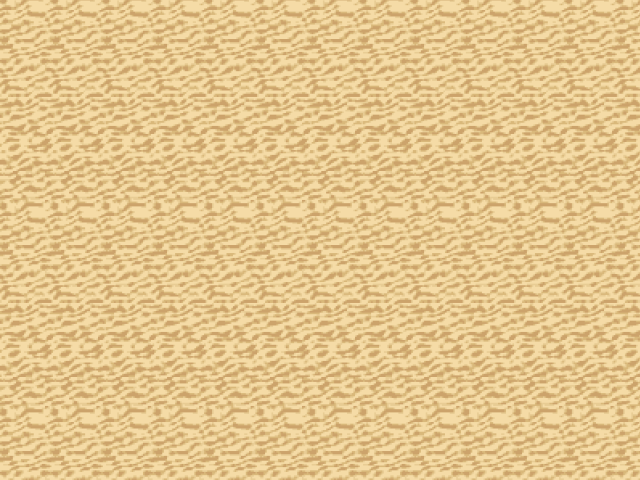
Write a WebGL 1 fragment shader that draws this texture.

```glsl
precision highp float;
uniform vec2 u_resolution;

#define REPEATS vec2(12.45, 2.33)
#define TILE_TEXELS vec2(32.0, 128.0)
#define RIPPLE_WAVES vec2(-2.0, 27.0)
#define CUT_WAVES vec2(3.0, 14.0)
#define RIPPLE_DEPTH 0.55
#define CUT_DEPTH 0.32
#define BEND 0.9
#define BREAKUP 1.2
#define GRAIN 0.6
#define TONE_LEVELS vec3(-0.48, -0.14, 0.12)

const float TAU = 6.2831853;
const vec3 SHADOW = vec3(0.80, 0.64, 0.42);
const vec3 SLOPE = vec3(0.85, 0.72, 0.48);
const vec3 SAND = vec3(0.91, 0.80, 0.58);
const vec3 CREST = vec3(0.96, 0.86, 0.65);

// Unit gradient for a lattice point
vec2 gradient(vec2 cell, float seed) {
  vec3 q = fract(vec3(cell, cell.x + seed) * vec3(0.1031, 0.1030, 0.0973));
  q += dot(q, q.yzx + 33.33);
  float angle = TAU * fract((q.x + q.y) * q.z);
  return vec2(cos(angle), sin(angle));
}

// Gradient noise that wraps after the given number of cells
float tiledNoise(vec2 uv, vec2 cells, float seed) {
  vec2 p = uv * cells;
  vec2 i = floor(p);
  vec2 f = p - i;
  vec2 s = f * f * f * (f * (f * 6.0 - 15.0) + 10.0);
  vec2 lo = mod(i, cells);
  vec2 hi = mod(i + 1.0, cells);
  float a = dot(gradient(lo, seed), f);
  float b = dot(gradient(vec2(hi.x, lo.y), seed), f - vec2(1.0, 0.0));
  float c = dot(gradient(vec2(lo.x, hi.y), seed), f - vec2(0.0, 1.0));
  float d = dot(gradient(hi, seed), f - 1.0);
  return mix(mix(a, b, s.x), mix(c, d, s.x), s.y);
}

// Tilted wind ripples, bent and cut into short staggered ridges
float duneHeight(vec2 uv) {
  float bend = BEND * tiledNoise(uv, vec2(3.0, 12.0), 3.0);
  float stagger = BEND * tiledNoise(uv, vec2(3.0, 17.0), 29.0);
  float ripple = sin(TAU * (dot(RIPPLE_WAVES, uv) + bend));
  float cut = sin(TAU * (dot(CUT_WAVES, uv) + stagger));
  float breaks = tiledNoise(uv, vec2(5.0, 25.0), 17.0);
  float grain = tiledNoise(uv, vec2(11.0, 45.0), 41.0);
  return RIPPLE_DEPTH * ripple + CUT_DEPTH * cut
       + BREAKUP * breaks + GRAIN * grain;
}

// Four flat tones, one per texel
vec3 texelColor(vec2 texel) {
  vec2 uv = (mod(texel, TILE_TEXELS) + 0.5) / TILE_TEXELS;
  vec3 above = step(TONE_LEVELS, vec3(duneHeight(uv)));
  vec3 color = mix(SHADOW, SLOPE, above.x);
  color = mix(color, SAND, above.y);
  return mix(color, CREST, above.z);
}

void main() {
  vec2 texelsPerPixel = REPEATS * TILE_TEXELS / u_resolution;
  vec2 p = gl_FragCoord.xy * texelsPerPixel - 0.5;
  vec2 base = floor(p);

  // Blend neighbouring texels across about one pixel
  vec2 blend = clamp((p - base - 0.5) / texelsPerPixel + 0.5, 0.0, 1.0);
  vec3 color = vec3(0.0);
  for (int y = 0; y < 2; y++) {
    for (int x = 0; x < 2; x++) {
      vec2 corner = vec2(float(x), float(y));
      vec2 weight = mix(1.0 - blend, blend, corner);
      color += texelColor(base + corner) * weight.x * weight.y;
    }
  }
  gl_FragColor = vec4(color, 1.0);
}
```
